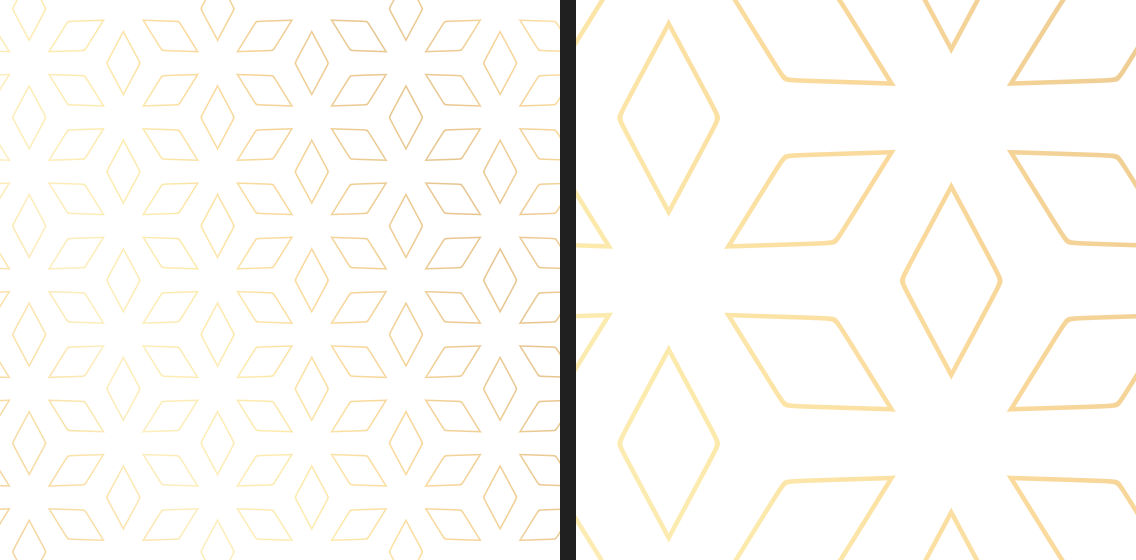
Left, the full canvas; right, a detail of the centre.
Write a Shadertoy shader that draws this pattern.

```glsl
// Outlined gold rhombi on white, set in three directions 60 degrees apart.
// Each direction is one staggered lattice; the outline is a mitred distance
// field, tinted by a slanted metallic gradient that spans the whole canvas.

const vec2 LATTICE_ORIGIN = vec2(0.0521, 0.7904); // centre of one upright rhombus
const vec2 LATTICE_STEP = vec2(0.1682, 0.1939);   // column and row spacing
const vec2 RHOMBUS_HALF = vec2(0.0301, 0.0561);   // half diagonals at line centre
const float CORNER_SOFTNESS = 0.002;              // rounding of the blunt corners
const float LINE_WIDTH = 0.0027;
const float TURN = 1.0471976;                     // 60 degrees
const float GRADIENT_SLANT = 0.5;                 // sideways drift of bands per height
const vec3 BACKGROUND = vec3(1.0);

const int STOPS = 9;
const float STOP_AT[STOPS] = float[](
    -0.45, -0.25, -0.13, 0.10, 0.30, 0.50, 0.66, 0.85, 0.97);
const vec3 STOP_COLOR[STOPS] = vec3[](
    vec3(0.95, 0.83, 0.62), vec3(0.98, 0.89, 0.67), vec3(0.99, 0.93, 0.74),
    vec3(0.99, 0.92, 0.68), vec3(0.98, 0.85, 0.61), vec3(0.93, 0.80, 0.58),
    vec3(0.90, 0.77, 0.56), vec3(0.96, 0.83, 0.60), vec3(0.98, 0.88, 0.65));

mat2 rotation(float angle) {
    float c = cos(angle), s = sin(angle);
    return mat2(c, s, -s, c);
}

// Position relative to the nearest lattice point; odd columns shift half a row
vec2 staggeredCell(vec2 p) {
    float column = floor(p.x / LATTICE_STEP.x + 0.5);
    p -= column * LATTICE_STEP * vec2(1.0, 0.5);
    p.y -= LATTICE_STEP.y * floor(p.y / LATTICE_STEP.y + 0.5);
    return p;
}

// Signed distance with sharp tips and slightly rounded blunt corners
float rhombusDistance(vec2 p) {
    vec2 normal = normalize(RHOMBUS_HALF.yx);
    vec2 folded = vec2(abs(p.x), length(vec2(p.y, CORNER_SOFTNESS)));
    return dot(folded, normal) - RHOMBUS_HALF.x * normal.x;
}

vec3 goldGradient(vec2 p) {
    float t = p.x - GRADIENT_SLANT * (1.0 - p.y);
    vec3 color = STOP_COLOR[0];
    for (int i = 1; i < STOPS; i++) {
        float blend = (t - STOP_AT[i - 1]) / (STOP_AT[i] - STOP_AT[i - 1]);
        color = mix(color, STOP_COLOR[i], clamp(blend, 0.0, 1.0));
    }
    return color;
}

void mainImage(out vec4 fragColor, in vec2 fragCoord) {
    vec2 p = fragCoord / iResolution.y;
    float pixel = 1.0 / iResolution.y;

    // Upright, left-leaning and right-leaning rhombi
    float outline = 1.0;
    for (int k = -1; k <= 1; k++) {
        float lean = float(k);
        vec2 offset = LATTICE_STEP * vec2(0.5 * abs(lean), 0.25 * lean);
        vec2 local = staggeredCell(p - LATTICE_ORIGIN - offset);
        local = rotation(-lean * TURN) * local;
        outline = min(outline, abs(rhombusDistance(local)));
    }

    // Antialiased line coverage
    float coverage = clamp(0.5 + (0.5 * LINE_WIDTH - outline) / pixel, 0.0, 1.0);
    fragColor = vec4(mix(BACKGROUND, goldGradient(p), coverage), 1.0);
}
```
